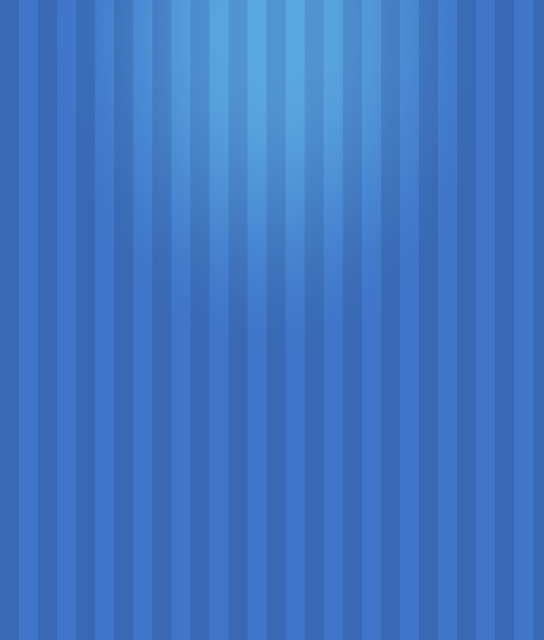
Write a Shadertoy shader that draws this background.

```glsl
// Antialiased vertical bands: 0 on dark bands, 1 on light ones
float stripeMask(float x, float period, float pixel) {
    float phase = abs(fract(x / period - 0.25) - 0.5) * period;
    return smoothstep(-0.5 * pixel, 0.5 * pixel, 0.25 * period - phase);
}

// Soft elliptical falloff from 1 at the centre to 0 at the rim
float ellipseGlow(vec2 p, vec2 center, vec2 radius) {
    return 1.0 - smoothstep(0.1, 1.0, length((p - center) / radius));
}

void mainImage(out vec4 fragColor, in vec2 fragCoord) {
    vec2 uv = fragCoord / iResolution.xy;

    float stripe = stripeMask(uv.x, 0.07, 1.0 / iResolution.x);
    float glow = ellipseGlow(uv, vec2(0.5, 0.95), vec2(0.414, 0.52));

    // Each band has a base colour and a lit colour
    vec3 baseColor = mix(vec3(0.222, 0.412, 0.702), vec3(0.252, 0.459, 0.788), stripe);
    vec3 litColor = mix(vec3(0.318, 0.580, 0.827), vec3(0.353, 0.655, 0.878), stripe);

    fragColor = vec4(mix(baseColor, litColor, glow), 1.0);
}
```
